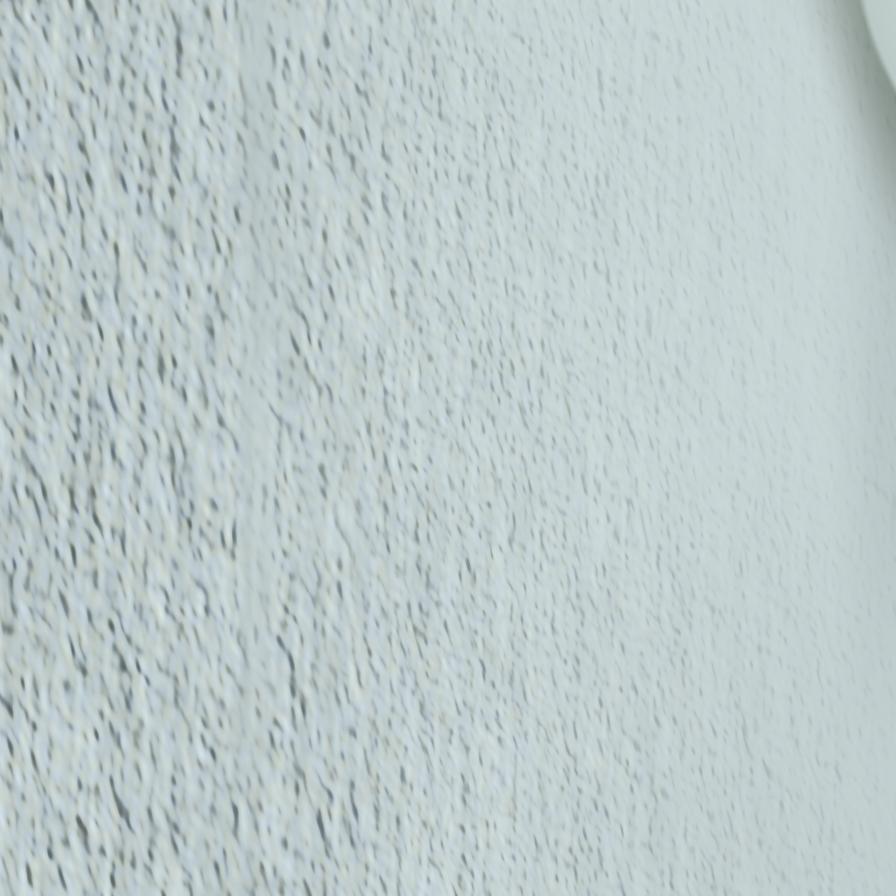
A WebGL 2 fragment shader for this texture:

```glsl
#version 300 es
precision highp float;
// Pale blue-grey plaster seen at a slant: tilted pits and upright streaks,
// coarse on the left and fading to smooth on the right. Stretched value noise
// makes the grain; soft ramps make the light and the shaded top right corner.

uniform vec2 u_resolution;
out vec4 outColor;

#define COARSE_GRAIN vec2(160.0, 62.0)
#define FINE_GRAIN vec2(230.0, 92.0)
#define GRAIN_TILT 0.28
#define RELIEF_DEPTH 0.31
#define PIT_DEPTH 0.24
#define STREAK_DEPTH 0.08
#define TINT_DEPTH 0.06
#define LEFT_LIGHT 0.742
#define RIGHT_LIGHT 0.783
#define SEAM_X 0.283
#define PAINT_TINT vec3(0.0, 0.050, 0.053)
#define CORNER_COLOR vec3(0.73, 0.785, 0.775)

float hash(vec2 p) {
  return fract(sin(dot(p, vec2(127.1, 311.7))) * 43758.5453);
}

float noise(vec2 p) {
  vec2 cell = floor(p), f = fract(p);
  f = f * f * (3.0 - 2.0 * f);
  float low = mix(hash(cell), hash(cell + vec2(1, 0)), f.x);
  float high = mix(hash(cell + vec2(0, 1)), hash(cell + vec2(1, 1)), f.x);
  return mix(low, high, f.y);
}

// Sideways slope of noise: pairs a dark side with a light side
float slope(vec2 p) {
  return noise(p) - noise(p + vec2(0.95, 0.25));
}

// Stretched noise around zero, upright and leaning left as it rises
float grain(vec2 uv, vec2 scale) {
  float bend = noise(uv * vec2(30.0, 18.0)) - 0.5;
  vec2 p = uv + bend * vec2(0.004, 0.006);
  float upright = slope(p * scale * vec2(1.0, 0.55) + 31.0);
  p.x += GRAIN_TILT * p.y;
  float leaning = slope(p * scale);
  float detail = noise(p * scale * 1.35 + 17.0) - 0.5;
  return 0.25 * upright + 0.34 * leaning + 0.26 * detail;
}

// Brightness change from ridges, pits and streaks
float relief(vec2 uv, float fineness) {
  float coarse = grain(uv, COARSE_GRAIN);
  float fine = grain(uv + 3.0, FINE_GRAIN);
  vec2 share = normalize(vec2(1.0 - fineness, fineness));
  float height = dot(share, vec2(coarse, fine));
  float streak = noise(uv * vec2(125.0, 12.0) + 50.0) - 0.5;
  float pit = smoothstep(0.04, 0.42, height + 0.12 * streak);
  float ridge = max(-height, 0.0) * 0.6 - max(height, 0.0);
  return RELIEF_DEPTH * ridge - PIT_DEPTH * pit - STREAK_DEPTH * streak;
}

// Smooth upright seam, 1 at its centre
float seamMask(vec2 uv) {
  float wander = 0.018 * (noise(vec2(uv.y * 5.0, 2.0)) - 0.5);
  float offset = abs(uv.x - SEAM_X - wander);
  return (1.0 - smoothstep(0.004, 0.028, offset)) * smoothstep(0.0, 0.3, uv.y);
}

// Broad light over the wall
float wallLight(vec2 uv) {
  float light = mix(LEFT_LIGHT, RIGHT_LIGHT, smoothstep(0.2, 0.75, uv.x));
  light -= 0.01 * uv.y * (1.0 - smoothstep(0.0, 0.35, uv.x));
  light -= 0.025 * (1.0 - smoothstep(0.0, 0.6, uv.y)) * smoothstep(0.4, 0.8, uv.x);
  float edge = smoothstep(0.91, 1.0, uv.x) * smoothstep(0.05, 0.5, uv.y);
  return light - 0.05 * edge;
}

void main() {
  vec2 uv = gl_FragCoord.xy / u_resolution;
  float pixel = 1.0 / u_resolution.y;

  // Grain weakens and shrinks towards the upper right
  float slant = uv.x + 0.18 * (uv.y - 0.5);
  float contrast = mix(1.0, 0.08, smoothstep(0.05, 1.05, slant));
  float fineness = smoothstep(0.2, 0.7, uv.x);
  float seam = seamMask(uv);
  contrast *= 1.0 - 0.6 * seam;

  float light = wallLight(uv) + contrast * relief(uv, fineness);
  light += seam * (0.06 * noise(uv * vec2(130.0, 6.0)) - 0.035);
  vec3 color = vec3(light) + PAINT_TINT;

  // Faint blue and tan specks
  float speck = noise(uv * vec2(150.0, 75.0) + 77.0) - 0.5;
  color += TINT_DEPTH * contrast * speck * vec3(-0.4, 0.0, 1.0);

  // Soft shadow ending at a rounded pale form in the corner
  float drop = 1.0 - uv.y;
  float corner = uv.x - (0.962 + 0.2 * drop + 1.8 * drop * drop);
  float shadowLine = uv.x - (0.962 + 0.32 * drop);
  float shadow = smoothstep(-0.085, 0.005, shadowLine) * smoothstep(0.55, 0.9, uv.y);
  color -= shadow * vec3(0.20, 0.20, 0.23);
  float form = smoothstep(-0.004 - pixel, 0.004 + pixel, corner);
  color = mix(color, CORNER_COLOR + 0.6 * clamp(corner, 0.0, 0.06), form);

  outColor = vec4(clamp(color, 0.0, 1.0), 1.0);
}
```
